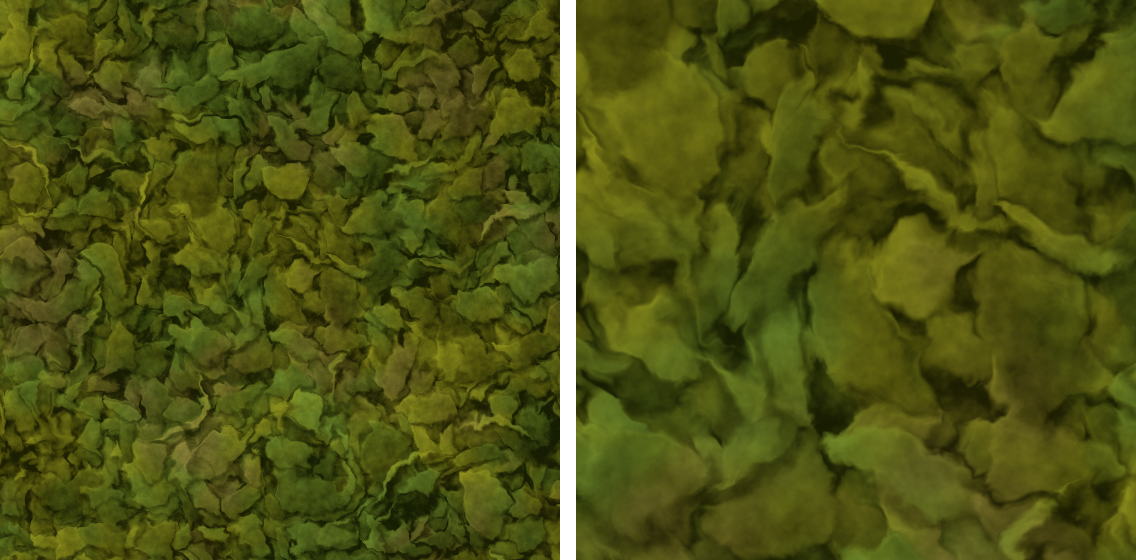
Left, the full canvas; right, a detail of the centre.
This texture is drawn by a three.js fragment shader. Its source:

```glsl
varying vec2 vUv;

const vec3 CREVICE = vec3(0.10, 0.11, 0.008);
const vec3 MOSS = vec3(0.26, 0.27, 0.06);
const vec3 LEAF_LIGHT = vec3(0.48, 0.50, 0.17);
const vec3 BROWN_TINT = vec3(1.06, 0.92, 1.30);
const vec3 GREEN_TINT = vec3(0.84, 1.02, 0.95);
const vec3 YELLOW_TINT = vec3(1.10, 1.07, 0.60);
const vec2 LIGHT_DIR = vec2(-0.6, 0.8);

float hash(vec2 p) {
  return fract(sin(dot(p, vec2(127.1, 311.7))) * 43758.545);
}

vec2 gradient(vec2 cell) {
  float a = 6.2832 * hash(cell);
  return vec2(cos(a), sin(a));
}

float gradientNoise(vec2 p) {
  vec2 i = floor(p);
  vec2 f = p - i;
  vec2 u = f * f * f * (f * (f * 6.0 - 15.0) + 10.0);
  vec2 e = vec2(1.0, 0.0);
  float low = mix(dot(gradient(i), f), dot(gradient(i + e), f - e), u.x);
  float high = mix(dot(gradient(i + e.yx), f - e.yx),
                   dot(gradient(i + 1.0), f - 1.0), u.x);
  return mix(low, high, u.y);
}

float fbm(vec2 p) {
  float sum = 0.0;
  float amp = 0.6;
  for (int i = 0; i < 4; i++) {
    sum += amp * gradientNoise(p);
    p = mat2(1.6, 1.2, -1.2, 1.6) * p + 7.3;
    amp *= 0.55;
  }
  return sum;
}

vec2 warp(vec2 p, float frequency, float amount) {
  return p + amount * vec2(fbm(p * frequency), fbm(p * frequency + 31.7));
}

// Signed distance to a bent, pointed leaf
float leafDistance(vec2 q, float halfLength, float halfWidth, float bend) {
  q.y += bend * q.x * q.x;
  float radius = (halfLength * halfLength + halfWidth * halfWidth) / (2.0 * halfWidth);
  return length(vec2(q.x, abs(q.y) + radius - halfWidth)) - radius;
}

// Lays one sheet of leaves over surface = (tone, hue)
vec2 leafLayer(vec2 surface, vec2 p, float scale, float density,
               float width, float brightness, float seed) {
  vec2 g = p * scale + seed * 17.3;
  vec2 home = floor(g);
  float soft = 0.0035 * scale;
  for (int y = -1; y <= 1; y++) {
    for (int x = -1; x <= 1; x++) {
      vec2 id = home + vec2(float(x), float(y));
      float pick = hash(id + 5.1);
      if (pick > density) continue;
      vec2 centre = id + 0.2 + 0.6 * vec2(hash(id + 11.3), hash(id + 23.9));
      float angle = 6.2832 * hash(id + 37.7);
      float size = mix(0.4, 0.78, hash(id + 41.2));
      float halfWidth = width * mix(0.65, 1.25, hash(id + 53.6));
      float bend = 1.4 * (hash(id + 61.4) - 0.5);
      mat2 turn = mat2(cos(angle), -sin(angle), sin(angle), cos(angle));
      vec2 q = g - centre;
      float d = leafDistance(turn * q, size, halfWidth, bend);
      float dShade = leafDistance(turn * (q + 0.10 * LIGHT_DIR), size, halfWidth, bend);

      // Cast shadow, then the leaf with a lit side and a pale rim
      surface.x *= 1.0 - 0.55 * (1.0 - smoothstep(-0.06, 0.14, dShade));
      float tone = brightness + 0.42 * (hash(id + 71.8) - 0.5);
      tone += 0.30 * dot(q, LIGHT_DIR);
      tone += 0.12 * smoothstep(-0.12, 0.0, d) * step(d, dShade);
      float cover = 1.0 - smoothstep(-soft, soft, d);
      vec2 leaf = vec2(tone, hash(id + 83.5) - 0.5);
      surface = mix(surface, leaf, 0.93 * cover);
    }
  }
  return surface;
}

// Thin broken lines along the zero contour of noise
float crackLines(vec2 p, float frequency, float thickness) {
  float line = 1.0 - smoothstep(0.0, thickness, abs(gradientNoise(p * frequency)));
  return line * smoothstep(0.02, 0.3, gradientNoise(p * frequency * 0.8 + 19.1));
}

vec3 toneRamp(float tone) {
  vec3 low = mix(CREVICE, MOSS, smoothstep(0.0, 0.45, tone));
  return mix(low, LEAF_LIGHT, clamp((tone - 0.4) / 0.6, 0.0, 1.15));
}

void main() {
  vec2 p = warp(warp(vUv, 9.0, 0.045), 34.0, 0.016);

  // Leaf sheets of varied size, then fine stems
  vec2 surface = vec2(0.2 + 0.5 * fbm(vUv * 30.0), 0.0);
  for (int i = 0; i < 7; i++) {
    float n = float(i);
    float scale = 12.0 + 13.0 * fract(n * 0.618 + 0.3);
    surface = leafLayer(surface, p, scale, 0.62, 0.32, 0.60, n + 1.0);
  }
  surface = leafLayer(surface, p, 11.0, 0.22, 0.07, 0.72, 9.0);

  // Dark gaps, broad light patches and fine mottling
  float tone = surface.x * (1.0 - 0.75 * crackLines(p, 9.0, 0.07));
  tone += 0.45 * fbm(vUv * 3.2 + 4.7) + 0.08 * (0.5 - vUv.x);
  tone += 0.30 * fbm(vUv * 42.0) + 0.16 * fbm(vUv * 95.0);

  // Drifting brown, green and yellow regions
  float hue = 2.2 * fbm(vUv * 3.5 + 12.4) + 0.5 * surface.y + 0.5 * fbm(vUv * 16.0);
  float brown = smoothstep(0.0, 0.7, 1.8 * fbm(vUv * 4.0 + 47.2) + 0.3 * surface.y);
  vec3 tint = mix(GREEN_TINT, YELLOW_TINT, smoothstep(-0.6, 0.5, hue));
  tint = mix(tint, BROWN_TINT, 0.85 * brown);

  gl_FragColor = vec4(toneRamp(tone) * tint, 1.0);
}
```
